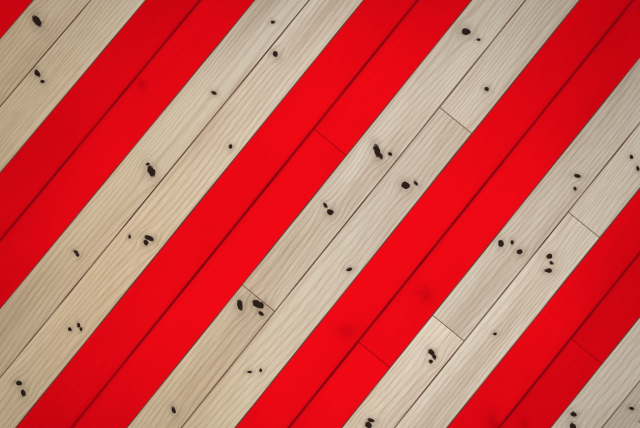
Reproduce this texture procedurally as a WebGL 2 fragment shader.

```glsl
#version 300 es
precision highp float;

uniform vec2 u_resolution;
out vec4 outColor;

// Layout, in units of the canvas height
const float SLANT = 0.805;         // sideways run of a stripe per unit of rise
const float FAN = 0.04;            // extra slant toward the left side
const vec3 STRIPE_FIT = vec3(1.305, 3.779, 0.11);  // offset, density, density growth
const vec2 GRAIN_DIR = vec2(0.632, 0.775);
const vec4 JOINT_BASE = vec4(0.73, 1.23, 9.0, 0.845);
const float JOINT_SHIFT = 0.16;
const float KNOT_SPACING = 0.27;
const float EDGE_HALF = 0.0014;
const float WOOD_SEAM_HALF = 0.0015;
const float RED_GROOVE_HALF = 0.0026;
const float JOINT_HALF = 0.0009;

// Colours
const vec3 RED = vec3(0.94, 0.035, 0.08);
const vec3 DEEP_RED = vec3(0.74, 0.01, 0.06);
const vec3 GROOVE_RED = vec3(0.5, 0.02, 0.06);
const vec3 PALE_WOOD = vec3(0.87, 0.825, 0.755);
const vec3 GRAIN_WOOD = vec3(0.69, 0.59, 0.5);
const vec3 WARM_TINT = vec3(1.0, 0.955, 0.87);
const vec3 SEAM_BROWN = vec3(0.34, 0.23, 0.19);
const vec3 KNOT_DARK = vec3(0.13, 0.08, 0.07);

float hash(vec2 p) {
  return fract(sin(dot(p, vec2(127.1, 311.7))) * 43758.545);
}

float noise(vec2 p) {
  vec2 i = floor(p), f = fract(p);
  f = f * f * (3.0 - 2.0 * f);
  return mix(mix(hash(i), hash(i + vec2(1, 0)), f.x),
             mix(hash(i + vec2(0, 1)), hash(i + vec2(1, 1)), f.x), f.y);
}

float line(float d, float halfWidth, float px) {
  return 1.0 - smoothstep(halfWidth - px, halfWidth + px, d);
}

// Small whorls of knots: x = dark core, y = halo, z = bend of the grain
vec3 knots(vec2 board, float id, float width, float chance, float scale, float px) {
  vec3 result = vec3(0.0);
  float offset = hash(vec2(id, 4.0));
  float cell = floor(board.x / KNOT_SPACING + offset);
  float whorl = 0.3 + 0.4 * hash(vec2(cell, id));
  for (int j = 0; j < 3; j++) {
    vec2 seed = vec2(id * 3.0 + float(j) * 17.0, cell);
    if (hash(seed + 0.5) > chance) continue;
    float along = (cell + whorl + 0.16 * (hash(seed + 1.3) - 0.5) - offset) * KNOT_SPACING;
    float across = width * (0.15 + 0.7 * hash(seed + 2.7));
    float size = scale * mix(0.0035, 0.0085, pow(hash(seed + 3.1), 2.0));
    vec2 delta = board - vec2(along, across);
    vec2 oval = delta;
    oval.x += oval.y * (hash(seed + 5.9) - 0.5);
    oval.y /= mix(1.0, 1.9, pow(hash(seed + 6.3), 2.0));
    float d = length(oval) * (0.8 + 0.4 * noise(delta * 180.0 + seed));
    float halo = exp(-d * d / (size * size * 5.0));
    result.x = max(result.x, line(d, size, px));
    result.y = max(result.y, halo);
    result.z += delta.y * 0.7 * exp(-dot(delta, delta) / (size * size * 14.0));
  }
  return result;
}

vec3 woodColor(vec2 board, float boardId, vec3 knot, float warmth) {
  vec2 g = vec2(board.x, board.y - knot.z) + vec2(boardId * 3.7, boardId * 1.3);
  float figure = noise(g * vec2(2.5, 16.0));
  float rings = 0.5 + 0.5 * sin(g.y * 520.0 + figure * 26.0);
  float streaks = noise(g * vec2(9.0, 240.0));
  float fibre = noise(g * vec2(45.0, 480.0));
  float patches = noise(g * vec2(3.0, 22.0) + 9.0);
  float shade = 0.26 * pow(rings, 3.0) + 0.34 * streaks * patches
              + 0.24 * fibre + 0.3 * patches - 0.1;
  vec3 color = mix(PALE_WOOD, GRAIN_WOOD, clamp(shade, 0.0, 1.0));
  color *= mix(vec3(1.0), WARM_TINT, warmth) * (0.97 + 0.07 * hash(vec2(boardId, 8.0)));
  color = mix(color, GRAIN_WOOD * 0.8, 0.4 * knot.y);
  return mix(color, KNOT_DARK, 0.92 * knot.x);
}

vec3 paintColor(vec2 board, float boardId, vec3 knot, float falloff) {
  float fibre = noise(board * vec2(30.0, 320.0) + boardId);
  float blotch = noise(board * vec2(5.0, 14.0) + boardId * 5.0);
  float depth = 0.85 * falloff + 0.22 * blotch + 0.16 * fibre - 0.12;
  depth += 0.3 * knot.y + 0.15 * knot.x + 0.12 * (hash(vec2(boardId, 2.0)) - 0.5);
  return mix(RED, DEEP_RED, clamp(depth, 0.0, 1.15));
}

void main() {
  vec2 p = gl_FragCoord.xy / u_resolution.y;
  float px = 0.75 / u_resolution.y;
  float aspect = u_resolution.x / u_resolution.y;

  // Slightly fanned stripes, two planks in each
  float rise = 0.5 - p.y;
  float lean = clamp(0.9 - p.x - 0.815 * rise, 0.0, 1.1);
  float m = p.x + (SLANT + FAN * lean * lean) * rise;
  float stripe = STRIPE_FIT.x + m * (STRIPE_FIT.y + m * STRIPE_FIT.z);
  float width = 0.5 * GRAIN_DIR.y / (STRIPE_FIT.y + 2.0 * m * STRIPE_FIT.z);
  float plank = stripe * 2.0, id = floor(plank);
  vec2 board = vec2(dot(p, GRAIN_DIR), fract(plank) * width);

  // Butt joints split some planks into two boards
  float joint = JOINT_BASE[int(mod(id, 4.0))] + JOINT_SHIFT * cos((id - 7.0) * 2.356);
  joint += 9.0 * step(id, 6.5);
  float boardId = id + 0.37 * step(joint, board.x);

  // Light falls off toward the corners
  float radius = length((p - vec2(0.5 * aspect, 0.45)) * vec2(0.85, 1.0));
  float falloff = smoothstep(0.3, 0.85, radius);
  float warmth = 1.0 - smoothstep(0.1, 0.9, p.x - 0.4 * rise);

  float paintEdge = (abs(mod(stripe - 0.5, 2.0) - 1.0) - 0.5) * 2.0 * width;
  float painted = 1.0 - smoothstep(-px, px, paintEdge);
  bool isRed = mod(floor(stripe), 2.0) > 0.5;
  vec3 knot = knots(board, id, width, isRed ? 0.06 : 0.62, isRed ? 1.6 : 1.0, px);
  vec3 wood = woodColor(board, boardId, knot, warmth) * (1.0 - 0.16 * falloff);
  vec3 color = mix(wood, paintColor(board, boardId, knot, falloff), painted);

  // Seams between planks, with a soft shadow in the painted grooves
  float seam = min(board.y, width - board.y);
  bool inner = mod(floor(plank + 0.5), 2.0) > 0.5;
  float wear = 0.6 + 0.4 * noise(vec2(board.x * 14.0, floor(plank + 0.5)));
  vec3 seamColor = isRed && inner ? GROOVE_RED : SEAM_BROWN;
  float seamHalf = inner ? (isRed ? RED_GROOVE_HALF : WOOD_SEAM_HALF) : EDGE_HALF;
  if (isRed && inner) color *= 1.0 - 0.16 * exp(-seam / 0.004);
  color = mix(color, seamColor, line(seam, seamHalf, px) * wear);
  color = mix(color, isRed ? GROOVE_RED : SEAM_BROWN,
              0.75 * line(abs(board.x - joint), JOINT_HALF, px));

  outColor = vec4(color, 1.0);
}
```
